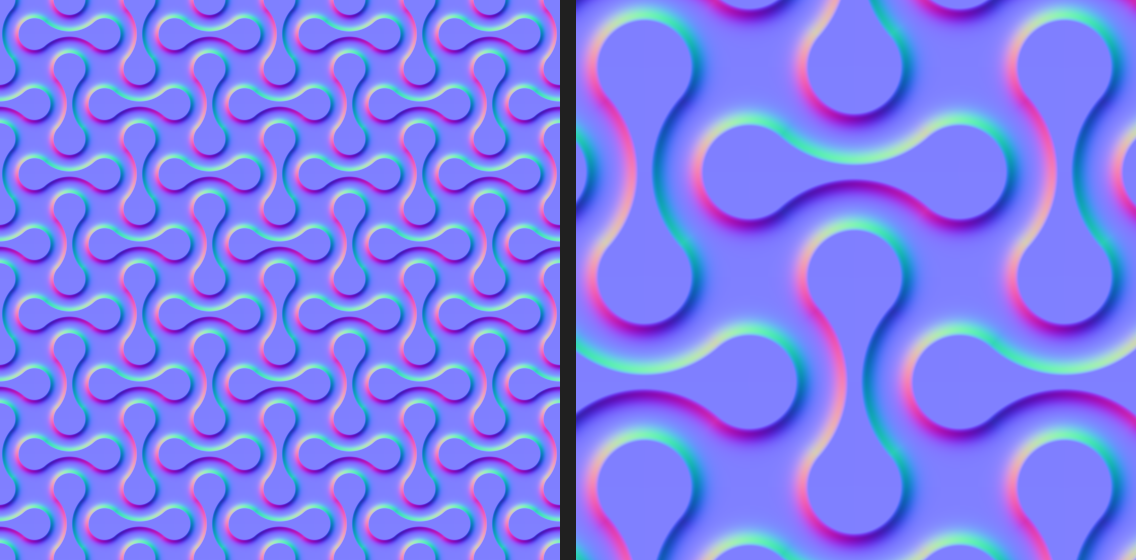
Left: the whole. Right: its middle third, enlarged.
Write a Shadertoy shader that draws this texture map.

```glsl
// Tangent-space normal map of raised dumbbells woven in alternating directions.

const float CELLS = 8.0;                  // cells per side: four repeats of two
const vec2 LATTICE_SHIFT = vec2(-0.007, 0.514);
const float LOBE_RADIUS = 0.245;
const float LOBE_OFFSET = 0.5;            // lobe centre, along the axis
const float NECK_HALF_WIDTH = 0.056;
const float PEAK_SLOPE = 2.7;
const float FALLOFF = 0.029;              // fade length of the outer bevel

// Signed distance (x) and its gradient (yz) for a dumbbell lying along x.
vec3 dumbbell(vec2 p, float lobeX, float lobeRadius, float neck) {
    vec2 side = vec2(p.x < 0.0 ? -1.0 : 1.0, p.y < 0.0 ? -1.0 : 1.0);
    vec2 q = abs(p);

    // Fillet circle tangent to the lobe and to the neck.
    float k = lobeRadius - neck;
    float filletY = (lobeX * lobeX - k * k) / (2.0 * k);
    float filletRadius = filletY - neck;

    bool onFillet = q.x / lobeX + q.y / filletY < 1.0;
    vec2 v = q - (onFillet ? vec2(0.0, filletY) : vec2(lobeX, 0.0));
    float len = max(length(v), 1e-4);
    vec2 dir = side * v / len;
    return onFillet ? vec3(filletRadius - len, -dir) : vec3(len - lobeRadius, dir);
}

// Steepness across the rim: crisp on the inside, a soft tail outside.
float bevelSlope(float d, float peak, float falloff) {
    return peak * smoothstep(-0.03, 0.012, d) * exp(-max(d, 0.0) / falloff);
}

// Outward slope of the dumbbell in one cell, turned by checkerboard parity.
vec2 cellSlope(vec2 p, vec2 cell) {
    bool upright = mod(cell.x + cell.y, 2.0) > 0.5;
    vec2 local = p - cell;
    vec3 shape = dumbbell(upright ? local.yx : local, LOBE_OFFSET, LOBE_RADIUS, NECK_HALF_WIDTH);
    vec2 outward = upright ? shape.zy : shape.yz;
    return outward * bevelSlope(shape.x, PEAK_SLOPE, FALLOFF);
}

void mainImage(out vec4 fragColor, in vec2 fragCoord) {
    vec2 p = fragCoord / iResolution.xy * CELLS - LATTICE_SHIFT;
    vec2 home = floor(p + 0.5);

    // Neighbouring bevels add up in the gaps.
    vec2 slope = vec2(0.0);
    for (int y = -1; y <= 1; y++) {
        for (int x = -1; x <= 1; x++) {
            slope += cellSlope(p, home + vec2(x, y));
        }
    }

    // Encode the normal with its red axis flipped.
    vec3 normal = normalize(vec3(-slope.x, slope.y, 1.0));
    fragColor = vec4(normal * 0.5 + 0.5, 1.0);
}
```
